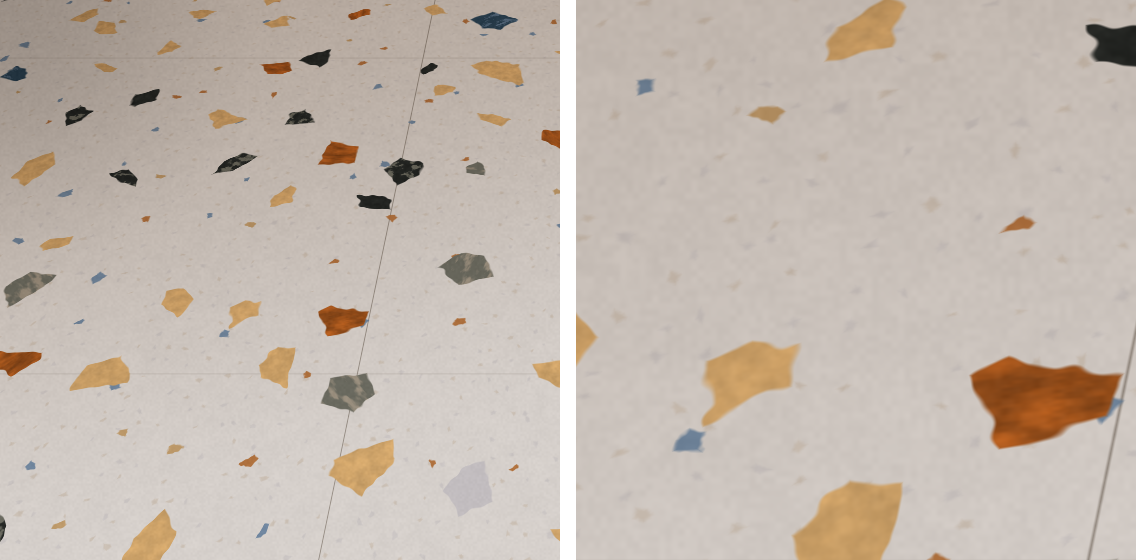
Left, the full canvas; right, a detail of the centre.
A three.js fragment shader for this texture:

```glsl
varying vec2 vUv;

const vec3 CEMENT = vec3(0.838, 0.815, 0.797);
const vec3 SHADE = vec3(0.84, 0.80, 0.765);
const vec3 GROUT = vec3(0.50, 0.46, 0.42);
const vec3 OCHRE = vec3(0.82, 0.65, 0.42);
const vec3 RUST = vec3(0.63, 0.33, 0.11);
const vec3 BASALT = vec3(0.15, 0.16, 0.15);
const vec3 SLATE = vec3(0.17, 0.27, 0.35);
const vec3 STONE = vec3(0.42, 0.42, 0.38);
const vec3 LILAC = vec3(0.76, 0.74, 0.75);
const vec3 BLUE = vec3(0.40, 0.50, 0.61);
const vec3 BEIGE = vec3(0.74, 0.67, 0.59);

const float HORIZON = 1.9;
const float VANISH_X = 0.964;
const float TILE = 0.681;

float hash(vec2 p) {
  vec3 q = fract(vec3(p.xyx) * 0.1031);
  q += dot(q, q.yzx + 33.33);
  return fract((q.x + q.y) * q.z);
}

float noise(vec2 p) {
  vec2 i = floor(p), f = fract(p);
  f = f * f * (3.0 - 2.0 * f);
  return mix(mix(hash(i), hash(i + vec2(1.0, 0.0)), f.x),
             mix(hash(i + vec2(0.0, 1.0)), hash(i + 1.0), f.x), f.y);
}

float fbm(vec2 p) {
  return 0.55 * noise(p) + 0.3 * noise(p * 2.1 + 7.0) + 0.15 * noise(p * 4.3 + 19.0);
}

vec2 rotate(vec2 p, float a) {
  float c = cos(a), s = sin(a);
  return vec2(c * p.x - s * p.y, s * p.x + c * p.y);
}

// Broken stone: five irregular half planes, capped by a circle
float shard(vec2 p, float r, vec2 id) {
  float d = length(p) - 1.5 * r;
  for (int i = 0; i < 5; i++) {
    float k = float(i);
    float a = 1.2566 * (k + 0.8 * hash(id + k * 3.7));
    float reach = r * mix(0.45, 1.0, hash(id + k * 5.3 + 11.0));
    d = max(d, dot(p, vec2(cos(a), sin(a))) - reach);
  }
  return d;
}

// Nearest scattered shard: x is distance, yz its identity
vec3 scatter(vec2 p, float cell, float size, float density, float seed) {
  vec3 best = vec3(1.0, 0.0, 0.0);
  vec2 home = floor(p / cell);
  for (int j = -1; j <= 1; j++) {
    for (int i = -1; i <= 1; i++) {
      vec2 grid = home + vec2(float(i), float(j));
      vec2 id = grid + seed;
      if (hash(id) > density) continue;
      vec2 jitter = vec2(hash(id + 41.3), hash(id + 87.1));
      vec2 q = p - cell * (grid + mix(vec2(0.15), vec2(0.85), jitter));
      q = rotate(q, 6.2832 * hash(id + 23.9));
      q.y *= mix(1.0, 1.9, hash(id + 61.7));
      float d = shard(q, size * mix(0.5, 1.0, hash(id + 17.2)), id);
      if (d < best.x) best = vec3(d, id);
    }
  }
  best.x += (noise(p * 4.5 / size) - 0.5) * size * 0.14;
  return best;
}

float cover(float d, float blur) {
  return 1.0 - smoothstep(-blur, blur, d);
}

// Stone colour with its own marbling
vec3 stoneColour(vec2 p, vec2 id) {
  float pick = hash(id + 131.0);
  vec2 q = rotate(p, 6.2832 * hash(id + 71.0));
  float vein = fbm(q * vec2(55.0, 130.0));
  float cloud = fbm(q * 110.0 + 30.0);
  float veined = step(0.45, hash(id + 151.0));
  vec3 c = OCHRE * mix(0.90, 1.09, cloud);
  if (pick > 0.32) c = RUST * mix(0.72, 1.30, vein);
  if (pick > 0.52) c = mix(BASALT * mix(0.8, 1.2, cloud), STONE, veined * smoothstep(0.50, 0.72, cloud));
  if (pick > 0.77) c = mix(SLATE, BLUE, 0.8 * smoothstep(0.48, 0.72, vein));
  if (pick > 0.87) c = mix(STONE, BEIGE, 0.6 * smoothstep(0.45, 0.75, vein));
  if (pick > 0.96) c = LILAC;
  return c;
}

vec3 fleckColour(vec2 id) {
  float pick = hash(id + 53.0);
  return pick < 0.45 ? BLUE : (pick < 0.75 ? mix(RUST, OCHRE, 0.25) : OCHRE * 0.9);
}

void main() {
  // Floor plane in perspective
  float depth = 1.0 / (HORIZON - vUv.y);
  vec2 floorPos = vec2((vUv.x - VANISH_X) * depth, HORIZON * depth);
  float blur = 0.0012 * depth * (1.0 + depth);

  // Cement with faint mottling and grit
  vec3 colour = CEMENT * (1.0 + 0.03 * (fbm(floorPos * 60.0) - 0.5));
  vec3 grit = scatter(floorPos, 0.021, 0.0045, 0.6, 300.0);
  vec3 gritColour = mix(BEIGE, LILAC * 0.96, step(0.5, hash(grit.yz + 5.0)));
  colour = mix(colour, gritColour, 0.42 * cover(grit.x, blur * 1.3));

  // Tile joints
  float side = abs(vUv.x - 0.569 - 0.208 * vUv.y);
  float row = abs(fract((floorPos.y - 1.212) / TILE + 0.5) - 0.5) * TILE;
  row /= HORIZON * depth * depth;
  colour = mix(colour, GROUT, 0.75 * cover(side - 0.0008, 0.0012));
  colour = mix(colour, GROUT, 0.22 * cover(row - 0.0008, 0.0014));

  // Small flecks, then large stones
  vec3 fleck = scatter(floorPos, 0.083, 0.011, 0.55, 500.0);
  colour = mix(colour, fleckColour(fleck.yz), 0.9 * cover(fleck.x, blur));
  vec3 stone = scatter(floorPos, 0.14, 0.043, 0.85, 700.0);
  colour = mix(colour, stoneColour(floorPos, stone.yz), cover(stone.x, blur));

  // Light falls off towards the far left
  float far = smoothstep(0.05, 1.15, vUv.y + 0.22 * (0.5 - vUv.x));
  colour *= mix(vec3(1.0), SHADE, far);
  colour *= 1.0 - 0.14 * smoothstep(0.55, 0.0, length(vUv - vec2(0.0, 1.0)));
  colour += 0.025 * (noise(vUv * 260.0) - 0.5);
  gl_FragColor = vec4(colour, 1.0);
}
```
